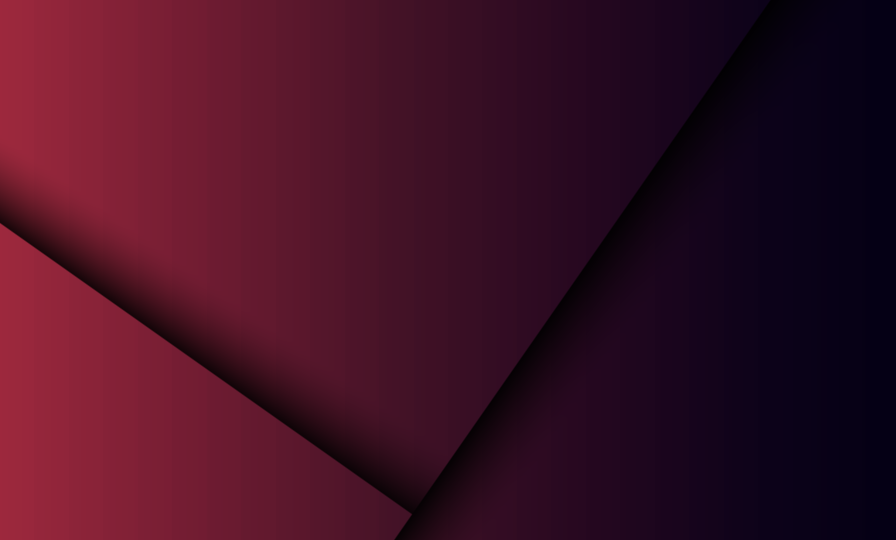
This background is drawn by a WebGL 1 fragment shader. Its source:

```glsl
precision highp float;
uniform vec2 u_resolution;

#define SHADOW_WIDTH 0.135
#define LEFT_SHADOW 0.86
#define RIGHT_SHADOW 0.92
#define BAND_COUNT 26.0
#define BAND_STRENGTH 0.35

// Signed distance to the line through a and b, positive on its left side
float lineDistance(vec2 p, vec2 a, vec2 b) {
  vec2 along = normalize(b - a);
  return dot(p - a, vec2(-along.y, along.x));
}

// Horizontal ramp from crimson through plum to midnight blue
vec3 ramp(float x) {
  vec3 color = mix(vec3(0.62, 0.16, 0.24), vec3(0.46, 0.115, 0.20), clamp(x / 0.2, 0.0, 1.0));
  color = mix(color, vec3(0.26, 0.07, 0.15), clamp((x - 0.2) / 0.25, 0.0, 1.0));
  color = mix(color, vec3(0.15, 0.03, 0.125), clamp((x - 0.45) / 0.2, 0.0, 1.0));
  color = mix(color, vec3(0.05, 0.01, 0.10), clamp((x - 0.65) / 0.2, 0.0, 1.0));
  return mix(color, vec3(0.015, 0.0, 0.08), clamp((x - 0.85) / 0.15, 0.0, 1.0));
}

// Light left by a shadow that fades with distance from the panel edge
float shadowLight(float dist, float strength) {
  float fade = 1.0 - clamp(dist / SHADOW_WIDTH, 0.0, 1.0);
  return 1.0 - strength * pow(fade, 1.6);
}

void main() {
  vec2 uv = gl_FragCoord.xy / u_resolution;
  vec2 scale = vec2(u_resolution.x / u_resolution.y, 1.0);
  vec2 p = uv * scale;
  float pixel = 1.0 / u_resolution.y;

  // Shared gradient with faint vertical bands
  float banded = (floor(uv.x * BAND_COUNT) + 0.5) / BAND_COUNT;
  vec3 base = ramp(mix(uv.x, banded, BAND_STRENGTH));

  // Panel edges
  float middleSide = lineDistance(p, vec2(0.44, 0.0) * scale, vec2(0.86, 1.0) * scale);
  float aboveCorner = lineDistance(p, vec2(0.0, 0.587) * scale, vec2(0.458, 0.05) * scale);

  // Stack the panels: right, middle, then lower left
  vec3 rightPanel = base * shadowLight(-middleSide, RIGHT_SHADOW);
  vec3 middlePanel = base * shadowLight(aboveCorner, LEFT_SHADOW);
  vec3 leftPanels = mix(base, middlePanel, smoothstep(-pixel, pixel, aboveCorner));
  vec3 color = mix(rightPanel, leftPanels, smoothstep(-pixel, pixel, middleSide));

  gl_FragColor = vec4(color, 1.0);
}
```
